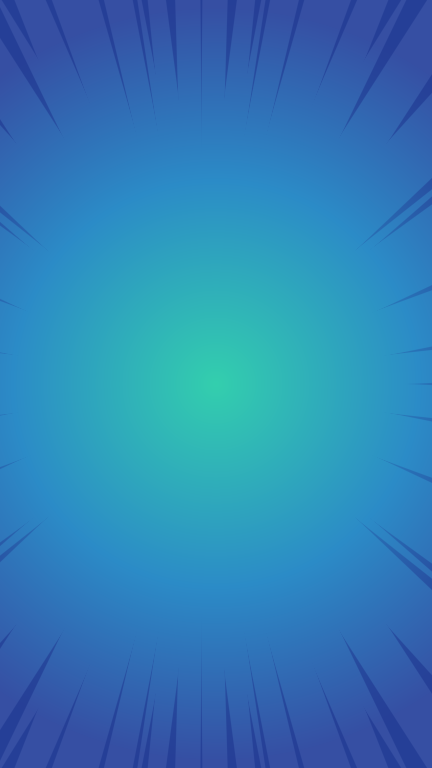
Write a Shadertoy shader that draws this background.

```glsl
// Distance of each streak tip from the horizontal axis (upper rays)
// or from the vertical axis (side rays), and the opening of the rays
const float upperReach[9] = float[](.376, .381, .354, .352, .414, .385, .328, .426, .318);
const float upperSpread[9] = float[](.01, .05, .02, .022, .045, .03, .06, .09, .08);
const float sideReach[5] = float[](.271, .252, .237, .207, .230);

// Three-stop radial gradient
vec3 glow(float radius) {
    vec3 mint = vec3(.20, .81, .68);
    vec3 azure = vec3(.17, .545, .78);
    vec3 indigo = vec3(.21, .31, .64);
    vec3 inner = mix(mint, azure, clamp(radius / .265, 0., 1.));
    return mix(inner, indigo, clamp((radius - .265) / .225, 0., 1.));
}

// Coverage of a wedge that opens outward from its tip, away from the origin
float streak(vec2 p, vec2 tip, float spread, float blur) {
    vec2 dir = normalize(tip);
    float along = dot(p - tip, dir);
    float across = abs(dot(p, vec2(-dir.y, dir.x)));
    return 1. - smoothstep(-blur, blur, across - along * spread);
}

void mainImage(out vec4 fragColor, in vec2 fragCoord) {
    vec2 p = (fragCoord - .5 * iResolution.xy) / iResolution.y;
    float blur = .75 / iResolution.y;
    float radius = length(p);
    vec3 color = glow(radius);

    // Fold the plane so that one quadrant of streaks serves all four
    vec2 q = abs(p + vec2(.019, 0.));
    float rays = 0.;

    // Upper and lower rays, evenly stepped; slot 4 doubles up on slot 2
    for (int k = 0; k < 9; k++) {
        float slot = k == 4 ? 2. : float(k);
        vec2 tip = vec2(.0306 * slot, upperReach[k]);
        rays = max(rays, streak(q, tip, upperSpread[k], blur));
    }

    // Side rays, spreading apart away from the axis
    for (int j = 0; j < 5; j++) {
        float n = float(j);
        vec2 tip = vec2(sideReach[j], min(n * (.0287 + .0104 * n), .183));
        rays = max(rays, streak(q, tip, .045, blur));
    }

    // Streaks deepen toward the rim
    float strength = mix(.3, .7, smoothstep(.25, .5, radius));
    color = mix(color, vec3(.12, .22, .57), rays * strength);
    fragColor = vec4(color, 1.);
}
```
